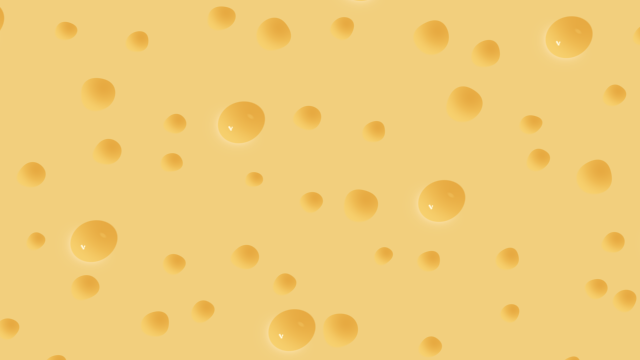
Write a WebGL 2 fragment shader that draws this texture.

```glsl
#version 300 es
precision highp float;
// Scattered amber dimples on a flat, pale yellow ground.
// Holes sit on a jittered grid with shifted, waving rows; each is a tilted blob
// shaded from upper right to lower left. The largest are glossy, with a pale rim.

uniform vec2 u_resolution;
out vec4 fragColor;

// Lengths are fractions of the canvas height.
const float CELL = 0.2;
const float EMPTY_SHARE = 0.05;
const float R_GLOSSY = 0.067;
const float R_WIDE = 0.049;
const float R_MIDDLE = 0.0405;
const float R_SMALL = 0.0325;
const float R_TINY = 0.026;
const float TILT = 0.42;
const float WAVE = 0.045;
const float RIM_WIDTH = 0.010;

const vec3 GROUND = vec3(0.948, 0.812, 0.490);
const vec3 SHADE = vec3(0.905, 0.665, 0.255);
const vec3 BODY = vec3(0.938, 0.735, 0.325);
const vec3 GLOW = vec3(0.967, 0.815, 0.430);
const vec3 RIM = vec3(0.985, 0.885, 0.670);
const vec3 GLINT = vec3(1.0, 0.98, 0.88);
const vec2 TO_SHADE = vec2(0.66, 0.75);

vec2 hash2(vec2 p) {
    vec3 q = fract(vec3(p.xyx) * vec3(0.1031, 0.1030, 0.0973));
    q += dot(q, q.yzx + 33.33);
    return fract((q.xx + q.yz) * q.zy);
}

vec2 rotate(vec2 v, float a) {
    float c = cos(a), s = sin(a);
    return vec2(c * v.x + s * v.y, c * v.y - s * v.x);
}

float segment(vec2 p, vec2 a, vec2 b) {
    vec2 ab = b - a;
    return length(p - a - ab * clamp(dot(p - a, ab) / dot(ab, ab), 0.0, 1.0));
}

// Three-stop ramp: 0 is the shaded spot, 1 the bright lower-left side.
vec3 ramp(float t) {
    return t < 0.5 ? mix(SHADE, BODY, t * 2.0) : mix(BODY, GLOW, t * 2.0 - 1.0);
}

// Signed distance to a tilted egg with slightly uneven outline.
float blob(vec2 v, float radius, float squash, float tilt, float wobble, float phase) {
    vec2 q = rotate(v, tilt) / vec2(1.0, squash);
    float a = atan(q.y, q.x + 1e-6);
    float outline = 1.0 + wobble * (cos(3.0 * a + phase) + 0.5 * cos(4.0 * a - 2.0 * phase));
    return (length(q) - radius * outline) * mix(1.0, squash, 0.5);
}

float pickRadius(float pick) {
    if (pick < 0.13) return R_WIDE;
    if (pick < 0.36) return R_MIDDLE;
    return pick < 0.87 ? R_SMALL : R_TINY;
}

// Small bright tick and a faint oval reflection, in units of the radius.
vec3 addGloss(vec3 color, vec2 e, float px) {
    vec2 g = e - vec2(-0.43, -0.26);
    float tick = min(segment(g, vec2(-0.07, 0.06), vec2(0.0, -0.05)),
                     segment(g, vec2(0.0, -0.05), vec2(0.05, 0.05)) + 0.015);
    vec2 f = rotate(e - vec2(0.38, 0.24), -0.6) / vec2(0.19, 0.10);
    float oval = 1.0 - smoothstep(0.3, 1.1, length(f));
    color = mix(color, GLOW, 0.32 * oval);
    return mix(color, GLINT, 1.0 - smoothstep(0.035 - px, 0.035 + px, tick));
}

vec3 paintHole(vec3 color, vec2 cell, float shift, vec2 p, float px) {
    vec2 pick = hash2(cell + 17.3);
    vec2 form = hash2(cell + 71.9);
    bool glossy = mod(cell.x + 3.0 * cell.y, 8.0) < 0.5;
    if (!glossy && pick.y < EMPTY_SHARE) return color;

    // Jitter uses only the room the hole leaves in its cell.
    float radius = glossy ? R_GLOSSY : pickRadius(pick.x) * mix(0.95, 1.05, form.x);
    vec2 center = (cell + 0.5 - vec2(shift, 0.0)) * CELL;
    center += (hash2(cell + 5.1) * 2.0 - 1.0) * (0.5 * CELL - radius);
    center.y += WAVE * sin(center.x * 3.7 + 1.0);

    vec2 v = p - center;
    vec2 e = v / radius;
    bool wide = !glossy && pick.x < 0.13;
    float squash = wide ? 0.94 : mix(0.80, 0.90, form.y);
    float tilt = TILT + (form.x - 0.5) * 0.6;
    float d = glossy ? blob(v, radius, 0.84, TILT, 0.006, 0.0)
                     : blob(v, radius, squash, tilt, 0.032, form.y * 6.2832);

    float facing = dot(e, TO_SHADE);
    if (glossy) {
        float rim = exp(-max(d, 0.0) / RIM_WIDTH) * smoothstep(0.35, -0.75, facing);
        color = mix(color, RIM, 0.75 * rim);
    }

    // Shading grows from a dark spot; glossy holes lean to a straight gradient.
    float spot = length(e - TO_SHADE * 0.52) / 1.45;
    float slope = 0.5 - 0.5 * facing;
    float t = smoothstep(0.05, 1.0, mix(spot, slope, glossy ? 0.65 : 0.25));
    vec3 inside = ramp(t);
    if (glossy) inside = addGloss(inside, e, px / radius);

    // The bright side has a slightly softer border.
    float soft = px * (glossy ? 0.9 : mix(0.8, 1.5, smoothstep(0.0, -0.9, facing)));
    return mix(color, inside, 1.0 - smoothstep(-soft, soft, d));
}

void main() {
    vec2 p = gl_FragCoord.xy / u_resolution.y;
    float px = 1.0 / u_resolution.y;
    vec3 color = GROUND;
    for (int j = -1; j <= 1; j++) {
        float row = floor(p.y / CELL) + float(j);
        float shift = 20.0 + hash2(vec2(row, 3.7)).x;
        for (int i = -1; i <= 1; i++) {
            float column = floor(p.x / CELL + shift) + float(i);
            color = paintHole(color, vec2(column, row), shift, p, px);
        }
    }
    fragColor = vec4(color, 1.0);
}
```
